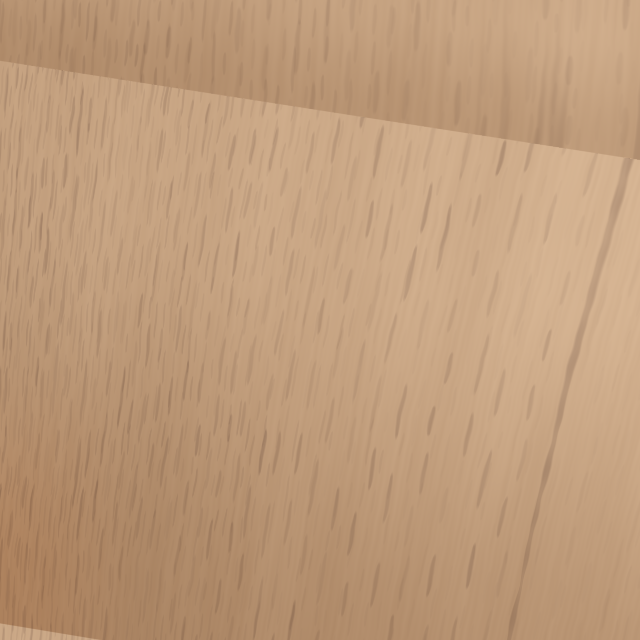
Reproduce this texture procedurally as a three.js fragment shader.

```glsl
// Pale oak boards with two slanted seams, shaded darker toward each lower edge.
// Grain runs along a leaning coordinate whose rings widen to the right;
// tapered pore dashes sit on the rings, with gradient noise for fibre and wobble.
varying vec2 vUv;

float hash(vec2 p) {
  return fract(sin(dot(p, vec2(12.99, 78.23))) * 4375.85);
}

vec2 randomGradient(vec2 cell) {
  float angle = 6.2832 * hash(cell);
  return vec2(cos(angle), sin(angle));
}

float gradientNoise(vec2 p) {
  vec2 i = floor(p), f = fract(p);
  vec2 k = f * f * f * (f * (f * 6.0 - 15.0) + 10.0);
  vec2 e = vec2(1.0, 0.0);
  float low = mix(dot(randomGradient(i), f),
                  dot(randomGradient(i + e.xy), f - e.xy), k.x);
  float high = mix(dot(randomGradient(i + e.yx), f - e.yx),
                   dot(randomGradient(i + e.xx), f - e.xx), k.x);
  return mix(low, high, k.y);
}

// One tapered dash per cell; density is the number of rings per canvas width.
float poreDashes(float ring, float density, float y, float halfWidth, float rows, float seed) {
  float column = floor(ring);
  float along = y * rows * mix(0.75, 1.3, hash(vec2(column, seed)))
              + 9.0 * hash(vec2(column, seed + 3.0));
  vec2 cell = vec2(column, floor(along) + 17.0 * seed);
  float jitter = 0.42 * (hash(cell + 0.3) - 0.5);
  float across = abs(fract(ring) - 0.5 - jitter) / density;
  float t = (fract(along) - 0.5) / mix(0.27, 0.5, hash(cell + 0.7));
  float width = halfWidth * sqrt(max(1.0 - t * t, 0.0)) + 0.0001;
  float body = 1.0 - smoothstep(width * 0.25, width * 1.25, across);
  return body * (1.0 - smoothstep(0.75, 1.0, abs(t))) * mix(0.3, 1.0, hash(cell + 0.5));
}

void main() {
  vec2 p = vUv;

  // Boards: signed heights above the two seams
  float upperHeight = p.y - 0.905 + 0.155 * p.x;
  float lowerHeight = p.y - 0.026 + 0.165 * p.x;
  float upper = smoothstep(-0.0012, 0.0012, upperHeight);
  float bottom = 1.0 - smoothstep(-0.0012, 0.0012, lowerHeight);
  float onUpper = step(0.0, upperHeight);

  // Grain coordinate, leaning more to the right
  float wobble = 0.0022 * gradientNoise(p * vec2(22.0, 30.0))
               + 0.006 * gradientNoise(p * vec2(5.0, 4.0) + 8.0);
  float u = p.x - (0.08 + 0.2 * p.x) * (p.y - 0.5) + wobble;
  u = mix(u, 0.1 + 0.68 * (p.x - 0.07 * (p.y - 0.9) + wobble), onUpper);
  float density = 75.0 - 130.0 * u + 75.0 * u * u;
  float ring = u * (75.0 - 65.0 * u + 25.0 * u * u);
  float seed = 2.0 + 5.0 * onUpper;

  // Coarse pores on the rings and finer ones between them
  float calm = smoothstep(0.84, 0.9, u);
  float halfWidth = mix(0.0028, 0.0046, smoothstep(0.1, 0.8, u));
  float patches = 0.8 + 0.6 * gradientNoise(vec2(u * 9.0, p.y * 5.0) + seed);
  float coarse = poreDashes(ring, density, p.y, halfWidth, 9.5, seed);
  float fine = poreDashes(ring * 1.9 + 0.4, density * 1.9, p.y, halfWidth * 0.65, 14.0, seed + 1.0);
  float pores = coarse * patches * mix(0.85, 0.2, calm) * mix(1.0, 0.65, onUpper);
  pores += fine * patches * mix(0.55, 0.15, smoothstep(0.2, 0.85, u));

  // Long ragged vein on the main board
  float raggedness = gradientNoise(vec2(u * 25.0, p.y * 17.0));
  float veinWidth = 0.0045 + 0.004 * raggedness + 0.003 * smoothstep(0.2, 0.65, p.y);
  float vein = 1.0 - smoothstep(veinWidth * 0.5, veinWidth * 1.25, abs(u - 0.914));
  pores += vein * (1.0 - onUpper) * (0.7 + 0.5 * raggedness);

  // Thin continuous streaks at the right of the upper board
  float streaks = smoothstep(0.1, 0.45, gradientNoise(vec2(u * 75.0, p.y * 2.0)));
  pores += 0.5 * streaks * onUpper * smoothstep(0.55, 0.9, p.x);

  // Broad light on each board
  float tone = 0.16 + 0.33 * p.x + 0.55 * smoothstep(0.0, 0.7, lowerHeight);
  tone = mix(tone, 0.31 + 0.3 * p.x + 0.28 * smoothstep(0.0, 0.2, upperHeight), upper);
  tone = mix(tone, 0.85, bottom);
  tone += 0.13 * gradientNoise(vec2(u * 9.0, p.y * 1.3) + seed);
  tone += 0.09 * gradientNoise(vec2(u * 150.0, p.y * 5.0) + seed);
  vec3 color = mix(vec3(0.625, 0.475, 0.345), vec3(0.825, 0.692, 0.56), tone);

  // Warm tint low on the left, then the pore stain
  float warmth = (1.0 - smoothstep(0.0, 0.25, p.x)) * (1.0 - smoothstep(0.1, 0.5, p.y));
  color += warmth * (1.0 - bottom) * vec3(0.02, -0.003, -0.015);
  color *= 1.0 - min(pores, 1.0) * vec3(0.15, 0.17, 0.165);

  gl_FragColor = vec4(color, 1.0);
}
```
